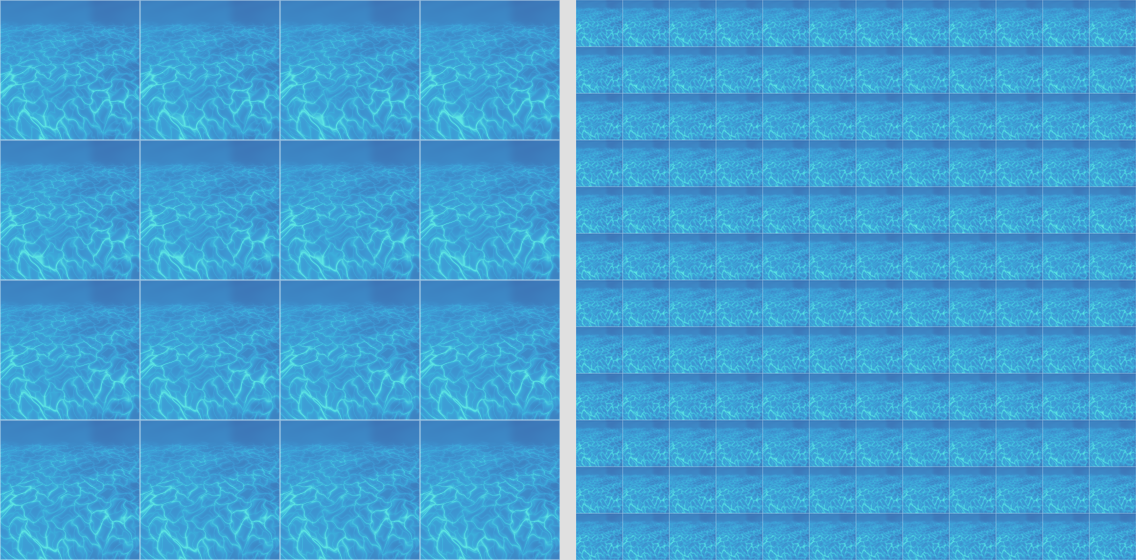
Left, the tile; right, the same tile 3 across and 3 down.
This texture is drawn by a Shadertoy shader. Its source:

```glsl
// A four by four sheet of pool views, parted by thin pale lines. Each panel shows
// a far wall above a floor of caustic light: cellular edges bent by layered sines,
// seen in perspective, with cell centres that drift a little from panel to panel.

const float PANELS = 4.0;
const float TAU = 6.2831853;
const float LINE_HALF_WIDTH = 0.0007;
const float WALL_BASE = 0.83;

const vec3 DEEP_BLUE = vec3(0.24, 0.46, 0.715);
const vec3 POOL_BLUE = vec3(0.24, 0.60, 0.83);
const vec3 LIT_BLUE = vec3(0.235, 0.69, 0.86);
const vec3 GLINT = vec3(0.36, 0.90, 0.89);
const vec3 LINE_COLOR = vec3(0.88, 0.94, 0.97);

vec2 hash22(vec2 p) {
    vec3 q = fract(p.xyx * vec3(0.1031, 0.1030, 0.0973));
    q += dot(q, q.yzx + 33.33);
    return fract((q.xx + q.yz) * q.zy);
}

// Layered sines that bend the straight cell edges
vec2 ripple(vec2 p, float phase) {
    vec2 bend = 0.22 * sin(p.yx * vec2(1.7, 2.1) + vec2(phase, 1.3));
    bend += 0.12 * sin(p.yx * vec2(4.3, 3.7) + p * 1.9 + vec2(2.0, phase));
    bend += 0.06 * sin(p.yx * vec2(9.1, 8.3) - p * 3.1);
    return p + bend;
}

// Gap between the two nearest cell centres: zero on a cell edge
float cellGap(vec2 p, float phase) {
    vec2 base = floor(p);
    float nearest = 9.0, second = 9.0;
    for (int y = -1; y <= 1; y++)
    for (int x = -1; x <= 1; x++) {
        vec2 id = base + vec2(x, y);
        vec2 seed = hash22(id + 57.0);
        vec2 centre = id + 0.08 + 0.84 * seed + 0.06 * sin(phase + TAU * seed.yx);
        float d = length(centre - p);
        second = min(second, max(nearest, d));
        nearest = min(nearest, d);
    }
    return second - nearest;
}

// Floor coordinates: smaller toward the wall, fanned into strands close by
vec2 floorPlane(vec2 uv) {
    float depth = 1.30 - uv.y;
    float fan = 1.0 / depth + 0.65 * exp(-5.0 * uv.y);
    return 7.2 * vec2((uv.x - 0.68) * fan, 1.15 / depth);
}

// Slow patches of light and shade, about -1 to 1
float patches(vec2 p) {
    return 0.5 * sin(p.x * 1.1 + 1.7 * sin(p.y * 0.8)) + 0.5 * sin(p.y * 1.7 - p.x * 0.6 + 1.0);
}

vec3 waterColor(float light) {
    vec3 color = mix(DEEP_BLUE, POOL_BLUE, clamp(light * 2.0, 0.0, 1.0));
    color = mix(color, LIT_BLUE, clamp(light * 2.0 - 1.0, 0.0, 1.0));
    return mix(color, GLINT, clamp(light - 1.0, 0.0, 1.0));
}

// Soft round glow, 1 at its centre
float glow(vec2 uv, vec2 centre, vec2 radius) {
    vec2 d = (uv - centre) / radius;
    return exp(-dot(d, d));
}

float floorLight(vec2 uv, float phase) {
    vec2 p = floorPlane(uv);
    vec2 bent = ripple(p, 0.25 * sin(phase));
    float shade = patches(p);
    float near = 1.0 - smoothstep(0.35, WALL_BASE, uv.y);

    float gap = cellGap(bent, phase);
    float fineGap = cellGap(ripple(bent * 1.7 + 11.0, 0.5 * phase), phase);
    float strength = (0.85 + 0.4 * shade) * mix(0.45, 1.0, near);
    float veins = 0.9 * exp(-11.0 * gap) + 0.40 * exp(-3.0 * gap);
    float fine = 0.45 * exp(-8.0 * fineGap);

    // Bright pools along the left, in the middle and right of centre
    float pools = glow(uv, vec2(0.15, 0.08), vec2(0.11, 0.22));
    pools += 0.6 * glow(uv, vec2(0.38, 0.42), vec2(0.22, 0.20));
    pools += 0.5 * glow(uv, vec2(0.70, 0.08), vec2(0.05, 0.16));

    // The light falls off to the right, most of all low down
    float slope = 0.20 * (0.5 - uv.x) - 0.10 * smoothstep(0.5, 1.0, uv.x - 0.4 * uv.y);
    float lit = strength * (veins + fine) * (1.0 + 0.35 * pools);
    return 0.33 + slope + 0.11 * shade + lit + 0.13 * pools;
}

float wallLight(vec2 uv) {
    float corner = smoothstep(0.60, 0.70, uv.x) * (1.0 - 0.5 * smoothstep(0.75, 1.0, uv.x));
    float haze = 0.02 * sin(uv.x * 19.0 + 3.0 * sin(uv.y * 23.0));
    return 0.23 - 0.16 * corner + haze - 0.7 * (uv.y - 0.9);
}

vec3 panelColor(vec2 uv, float phase) {
    float wobble = 0.007 * sin(uv.x * 31.0) + 0.005 * sin(uv.x * 73.0);
    float wall = smoothstep(-0.04, 0.02, uv.y - WALL_BASE - wobble);
    return waterColor(mix(floorLight(uv, phase), wallLight(uv), wall));
}

vec3 sheetColor(vec2 uv, float pixel) {
    vec2 grid = uv * PANELS;
    vec2 cell = mod(floor(grid), PANELS);
    float index = (PANELS - 1.0 - cell.y) * PANELS + cell.x;
    vec3 color = panelColor(fract(grid), TAU * index / (PANELS * PANELS));

    // Dividing lines, centred on the panel borders so that they wrap
    vec2 border = abs(fract(grid + 0.5) - 0.5) / PANELS;
    float line = clamp((LINE_HALF_WIDTH - min(border.x, border.y)) / pixel + 0.5, 0.0, 1.0);
    return mix(color, LINE_COLOR, line);
}

void mainImage(out vec4 fragColor, in vec2 fragCoord) {
    vec3 sum = vec3(0.0);
    for (int i = 0; i < 4; i++) {
        vec2 offset = vec2(i % 2, i / 2) * 0.5 - 0.25;
        sum += sheetColor((fragCoord + offset) / iResolution.xy, 1.0 / iResolution.y);
    }
    fragColor = vec4(sum / 4.0, 1.0);
}
```
